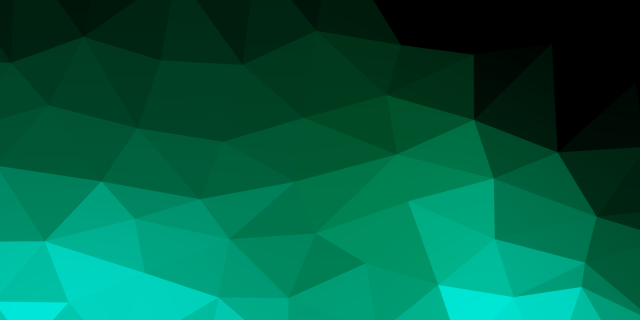
Write a WebGL 2 fragment shader that draws this background.

```glsl
#version 300 es
precision highp float;

uniform vec2 u_resolution;
out vec4 fragColor;

// Mesh rows, bottom to top: first x, spacing, height, wave period in vertices
const vec4 ROWS[7] = vec4[7](
    vec4(0.10, 0.270, -0.13, 4.0),
    vec4(0.221, 0.229, 0.09, 3.0),
    vec4(0.148, 0.279, 0.265, 3.0),
    vec4(0.0, 0.310, 0.43, 4.0),
    vec4(0.156, 0.266, 0.61, 4.0),
    vec4(0.026, 0.2435, 0.83, 3.0),
    vec4(0.05, 0.250, 1.13, 4.0));

float hash(vec2 p) {
    return fract(sin(dot(p, vec2(127.1, 311.7))) * 43758.5453);
}

// Position of vertex k in a row: waved, lifted near the middle, sagging at right
vec2 meshVertex(int row, float k) {
    vec4 r = ROWS[row];
    float x = r.x + r.y * k;
    float wave = 0.05 * cos(6.28319 * (k - 4.0 + r.w) / r.w);
    float lift = 0.05 * exp(-12.0 * (x - 1.25) * (x - 1.25));
    float sag = 0.07 * smoothstep(1.5, 2.0, x);
    vec2 id = vec2(k, float(row));
    vec2 jitter = vec2(hash(id), hash(id + 19.0)) - 0.5;
    return vec2(x, r.z + wave + lift - sag) + 0.025 * jitter;
}

float glow(vec2 p, vec2 center, vec2 falloff) {
    vec2 d = p - center;
    return exp(-dot(d * d, falloff));
}

// Vertical ramp with two bright pools below and a dark upper right corner
vec3 facetColor(vec2 p, float shade) {
    float green = 0.11 + 0.5 * (1.0 - p.y);
    green += 0.30 * glow(p, vec2(0.25, 0.08), vec2(5.0, 12.0));
    green += 0.24 * glow(p, vec2(1.52, 0.08), vec2(10.0, 5.0));
    green -= 0.28 * smoothstep(1.7, 2.3, p.x + 0.7 * p.y);
    green = clamp(green * (1.0 + 0.22 * shade), 0.0, 0.9);
    float leafy = 0.09 * glow(p, vec2(1.2, 0.5), vec2(8.0, 4.0));
    return vec3(0.0, green, green * (0.42 + 0.58 * green - leafy));
}

// Signed distance to a line, positive on its left side
float leftOf(vec2 p, vec2 a, vec2 b) {
    vec2 e = normalize(b - a);
    vec2 d = p - a;
    return e.x * d.y - e.y * d.x;
}

void main() {
    vec2 p = gl_FragCoord.xy / u_resolution.y;
    float soft = 0.75 / u_resolution.y;
    vec3 sum = vec3(0.0);
    float total = 0.0;

    for (int row = 0; row < 6; row++) {
        // Zip each pair of rows into triangles along the shorter diagonal
        float i = -2.0, j = -2.0;
        vec2 low = meshVertex(row, i);
        vec2 high = meshVertex(row + 1, j);
        for (int step = 0; step < 23; step++) {
            vec2 nextLow = meshVertex(row, i + 1.0);
            vec2 nextHigh = meshVertex(row + 1, j + 1.0);
            bool alongLow = distance(nextLow, high) < distance(nextHigh, low);
            vec2 tip = alongLow ? nextLow : nextHigh;

            float inside = min(leftOf(p, low, tip),
                min(leftOf(p, tip, high), leftOf(p, high, low)));
            float cover = smoothstep(-soft, soft, inside);
            if (cover > 0.0) {
                vec2 center = (low + high + tip) / 3.0;
                float shade = hash(vec2(i + 7.0 * float(row), j)) - 0.5;
                sum += cover * facetColor(mix(center, p, 0.12), shade);
                total += cover;
            }

            if (alongLow) {
                low = nextLow;
                i += 1.0;
            } else {
                high = nextHigh;
                j += 1.0;
            }
        }
    }
    fragColor = vec4(sum / max(total, 0.001), 1.0);
}
```
